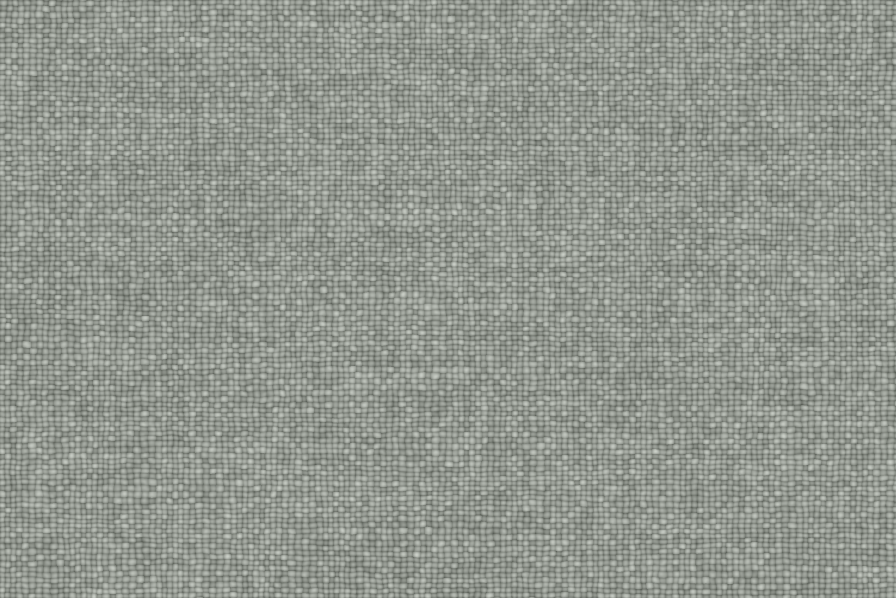
Give the GLSL for this texture, as a Shadertoy shader.

```glsl
float hash(vec2 p) {
    vec3 q = fract(p.xyx * vec3(0.1031, 0.1030, 0.0973));
    q += dot(q, q.yzx + 33.33);
    return fract((q.x + q.y) * q.z);
}

float gradientDot(vec2 cell, vec2 offset) {
    float angle = 6.2832 * hash(cell);
    return dot(vec2(cos(angle), sin(angle)), offset);
}

float gradientNoise(vec2 p) {
    vec2 i = floor(p), f = fract(p);
    vec2 u = f * f * f * (f * (f * 6.0 - 15.0) + 10.0);
    vec2 e = vec2(0.0, 1.0);
    return mix(mix(gradientDot(i, f), gradientDot(i + e.yx, f - e.yx), u.x),
               mix(gradientDot(i + e, f - e), gradientDot(i + 1.0, f - 1.0), u.x), u.y);
}

// Brightness of the plain weave; p is measured in canvas heights
float linen(vec2 p) {
    // Uneven thread spacing and slightly wavering threads
    vec2 uv = p * vec2(97.0, 112.0);
    uv.x += 0.9 * gradientNoise(p * vec2(14.0, 2.0)) + 0.3 * gradientNoise(p * 40.0);
    uv.y += 0.9 * gradientNoise(p * vec2(2.0, 14.0) + 40.0) + 0.3 * gradientNoise(p * 40.0 + 70.0);
    vec2 id = floor(uv), f = fract(uv) - 0.5;

    // Slubs: thickness and tone drift along every thread
    float warpSlub = gradientNoise(vec2(id.x * 3.0 + 0.5, p.y * 5.0));
    float weftSlub = gradientNoise(vec2(p.x * 5.0, id.y * 3.0 + 200.5));
    vec2 across = 2.0 * f / (1.0 + 0.1 * vec2(warpSlub, weftSlub));

    // Threads pass over and under one another; the weft bulges further out
    float side = 1.0 - 2.0 * mod(id.x + id.y, 2.0);
    float warp = 1.0 - across.x * across.x + 0.9 * side * cos(3.1416 * f.y);
    float weft = 1.4 - across.y * across.y - 0.9 * side * cos(3.1416 * f.x);
    float relief = max(warp, weft);

    // Each visible float keeps one tone, also where it reaches into a neighbour
    vec2 floatId = id;
    if (warp > weft && side < 0.0) floatId.y += sign(f.y);
    if (weft > warp && side > 0.0) floatId.x += sign(f.x);

    float tone = 0.575 + 0.16 * (relief - 1.45);
    tone += 0.025 * warpSlub + 0.035 * weftSlub;
    tone += 0.11 * (hash(floatId + 17.0) - 0.5);

    // Fibre fuzz and faint cloudy shading
    tone += 0.06 * gradientNoise(p * vec2(130.0, 150.0));
    tone += 0.01 * gradientNoise(p * 7.0 + 11.0);
    return tone;
}

void mainImage(out vec4 fragColor, in vec2 fragCoord) {
    // Average nine samples inside each pixel
    float tone = 0.0;
    for (int k = 0; k < 9; k++) {
        vec2 offset = (vec2(k % 3, k / 3) - 1.0) / 3.0;
        tone += linen((fragCoord + offset) / iResolution.y) / 9.0;
    }
    vec3 sageTint = vec3(-0.008, 0.011, -0.019);
    fragColor = vec4(clamp(tone + sageTint, 0.0, 1.0), 1.0);
}
```
